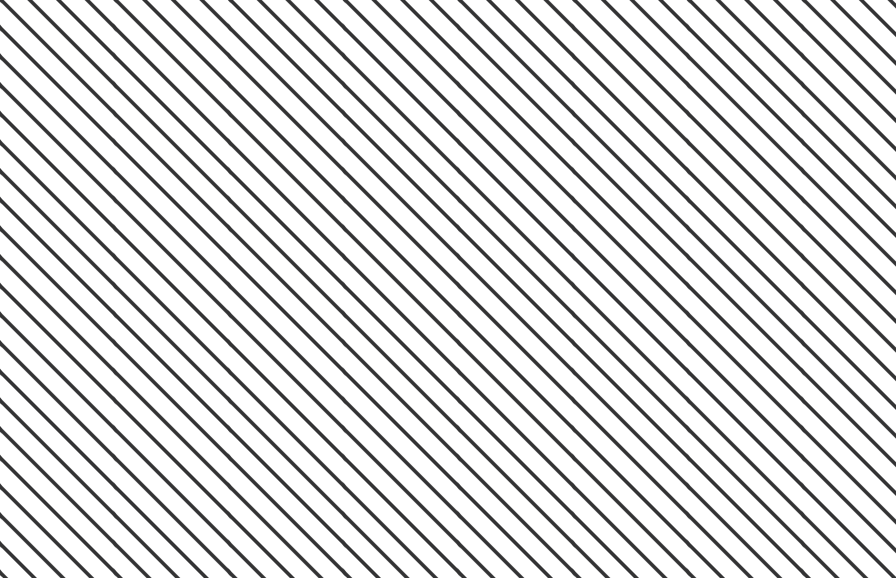
Give the GLSL for this pattern, as a WebGL 2 fragment shader.

```glsl
#version 300 es
precision highp float;
// Thin charcoal diagonal stripes falling to the right on white, with faint thickening at tile seams.

// Lengths are fractions of the canvas width.
#define STRIPE_STEP 0.0320     // horizontal distance between stripes
#define STRIPE_SHIFT 0.0013    // offset of the stripe through the upper left corner
#define STRIPE_WIDTH 0.0040    // thickness across a stripe
#define TILE_STRIPES 4.0       // stripes per tile
#define SEAM_REACH 0.0030      // half length of a seam bead
#define SEAM_SWELL 0.0003      // extra half width at a seam
#define EDGE_SOFTNESS 0.72     // edge blur in output samples
#define INK vec3(0.200, 0.200, 0.205)
#define PAPER vec3(1.0)

uniform vec2 u_resolution;
out vec4 fragColor;

// Distance to the nearest multiple of a step.
float repeatDistance(float x, float stepSize) {
    return abs(x - stepSize * round(x / stepSize));
}

// Slight swelling of the stripes where tiles meet.
float seamSwell(float x) {
    float d = repeatDistance(x, STRIPE_STEP * TILE_STRIPES);
    return SEAM_SWELL * (1.0 - smoothstep(0.0, SEAM_REACH, d));
}

void main() {
    // Width-based units, measured down from the upper left corner.
    vec2 p = vec2(gl_FragCoord.x, u_resolution.y - gl_FragCoord.y) / u_resolution.x;

    // Perpendicular distance to the nearest 45 degree stripe.
    float across = repeatDistance(p.x - p.y - STRIPE_SHIFT, STRIPE_STEP) * sqrt(0.5);
    float edge = across - 0.5 * STRIPE_WIDTH - seamSwell(p.x);

    // Smooth coverage.
    float blur = EDGE_SOFTNESS / u_resolution.x;
    float ink = 1.0 - smoothstep(-blur, blur, edge);
    fragColor = vec4(mix(PAPER, INK, ink), 1.0);
}
```
